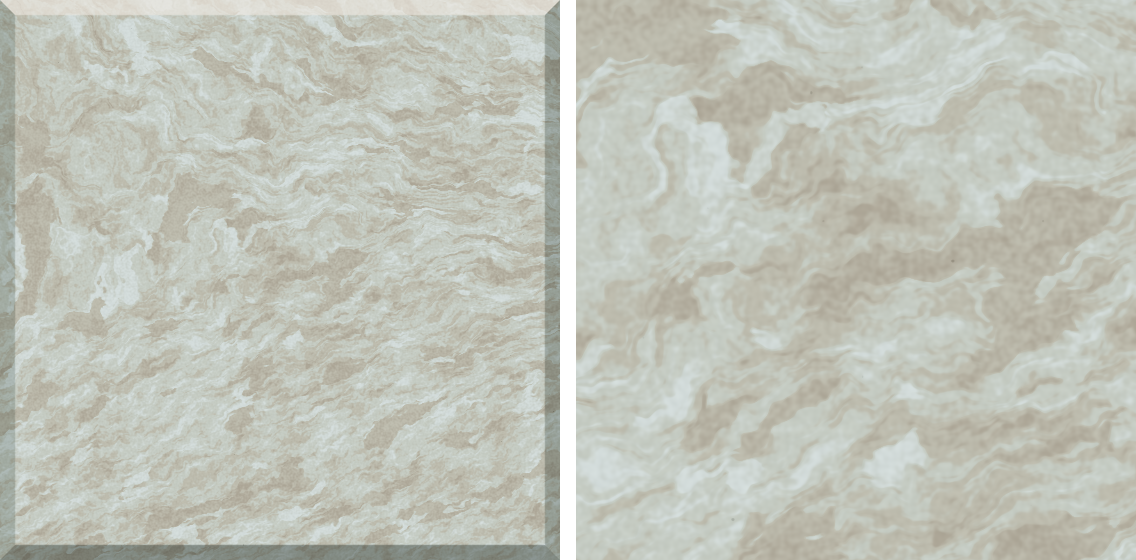
Left: the whole. Right: its middle third, enlarged.
Write a Shadertoy shader that draws this texture.

```glsl
// Bevelled slab of cream and pale grey marble with swirling, slanted streaks

const vec3 DARK_TAN  = vec3(0.68, 0.655, 0.595);
const vec3 TAN       = vec3(0.74, 0.735, 0.68);
const vec3 PALE_GREY = vec3(0.77, 0.795, 0.76);
const vec3 MILK      = vec3(0.825, 0.86, 0.855);
const float BEVEL    = 0.027;

// Random unit vector for a lattice point
vec2 randomGradient(vec2 cell) {
    vec3 q = fract(cell.xyx * vec3(0.1031, 0.1030, 0.0973));
    q += dot(q, q.yzx + 33.33);
    float angle = 6.2832 * fract((q.x + q.y) * q.z);
    return vec2(cos(angle), sin(angle));
}

float gradientNoise(vec2 p) {
    vec2 cell = floor(p), f = fract(p);
    vec2 u = f * f * f * (f * (f * 6.0 - 15.0) + 10.0);
    vec2 e = vec2(0.0, 1.0);
    float a = dot(randomGradient(cell), f);
    float b = dot(randomGradient(cell + e.yx), f - e.yx);
    float c = dot(randomGradient(cell + e.xy), f - e.xy);
    float d = dot(randomGradient(cell + e.yy), f - e.yy);
    return mix(mix(a, b, u.x), mix(c, d, u.x), u.y);
}

float fbm(vec2 p, int octaves, float gain) {
    float sum = 0.0, amplitude = 1.0;
    for (int i = 0; i < octaves; i++) {
        sum += amplitude * gradientNoise(p);
        p = mat2(1.96, 0.24, -0.24, 1.96) * p + 17.3;
        amplitude *= gain;
    }
    return sum;
}

vec2 noisePair(vec2 p, int octaves) {
    return vec2(fbm(p, octaves, 0.5), fbm(p + 41.7, octaves, 0.5));
}

// Coordinates along and across the grain: rising below, sinking and curling above
vec2 flowCoords(vec2 uv) {
    float upper = smoothstep(0.3, 1.0, uv.y);
    float slope = mix(0.40, -0.32, upper);
    vec2 p = vec2(uv.x, uv.y - (uv.x - 0.5) * slope);
    float curl = mix(0.4, 1.0, smoothstep(0.2, 0.65, uv.y));
    p += 0.055 * curl * noisePair(uv * 6.0 + 3.1, 2);
    p += 0.020 * curl * noisePair(uv * 19.0 + 9.4, 2);
    p += 0.007 * noisePair(uv * 60.0 + 27.0, 2);
    return p;
}

// Four-stop ramp from tan to milky white
vec3 marbleColor(float tone) {
    vec3 color = mix(DARK_TAN, TAN, smoothstep(-0.55, -0.19, tone));
    color = mix(color, PALE_GREY, smoothstep(-0.19, 0.06, tone));
    return mix(color, MILK, smoothstep(0.06, 0.48, tone));
}

vec3 marble(vec2 uv) {
    vec2 p = flowCoords(uv);

    // Broken streaks, short flecks and thin pale veins
    float streaks = fbm(p * vec2(13.0, 34.0), 4, 0.72);
    float flecks = fbm(p * vec2(48.0, 95.0) + 13.0, 2, 0.7);
    float veins = 1.0 - abs(fbm(p * vec2(10.0, 24.0) + 5.6, 3, 0.6)) * 6.0;
    float clouds = fbm(p * vec2(4.5, 9.0) + 23.0, 2, 0.5);
    float tone = 0.46 * streaks + 0.27 * flecks + 0.28 * clouds;
    tone += 0.12 * max(veins, 0.0) - 0.02;

    // Ragged tan islands and milky pebbles
    float ragged = 0.16 * streaks + 0.12 * flecks;
    float island = fbm(p * vec2(7.5, 17.0) + 61.0, 3, 0.5) - ragged;
    float pebble = fbm(p * vec2(10.0, 18.0) + 87.0, 3, 0.5) + ragged;
    tone = mix(tone, -0.38 + 0.2 * tone, 0.85 * smoothstep(0.21, 0.31, island));
    tone = mix(tone, 0.40 + 0.2 * tone, 0.85 * smoothstep(0.38, 0.50, pebble));

    // Stone grain and rare dark pinpoints
    float grain = gradientNoise(uv * 245.0) + 0.7 * gradientNoise(uv * 130.0 + 7.0);
    float pinpoint = smoothstep(0.61, 0.68, gradientNoise(uv * 130.0 + 31.0));
    return marbleColor(tone + 0.10 * grain) + 0.022 * grain - 0.10 * pinpoint;
}

// Mitred frame lit from above
vec3 bevelFrame(vec3 stone, vec2 uv, float soft) {
    vec2 nearest = min(uv, 1.0 - uv);
    vec3 leftRight = stone * mix(vec3(0.82, 0.84, 0.83), vec3(0.76, 0.78, 0.77), step(0.5, uv.x));
    vec3 topFace = mix(stone, vec3(0.93, 0.91, 0.88), 0.65);
    vec3 bottomFace = stone * vec3(0.66, 0.68, 0.67);
    vec3 topBottom = mix(bottomFace, topFace, step(0.5, uv.y));
    vec3 frame = mix(leftRight, topBottom, smoothstep(-soft, soft, nearest.x - nearest.y));
    float inside = smoothstep(BEVEL - soft, BEVEL + soft, min(nearest.x, nearest.y));
    return mix(frame, stone, inside);
}

void mainImage(out vec4 fragColor, in vec2 fragCoord) {
    vec2 uv = fragCoord / iResolution.xy;
    float soft = 1.0 / min(iResolution.x, iResolution.y);
    fragColor = vec4(bevelFrame(marble(uv), uv, soft), 1.0);
}
```
